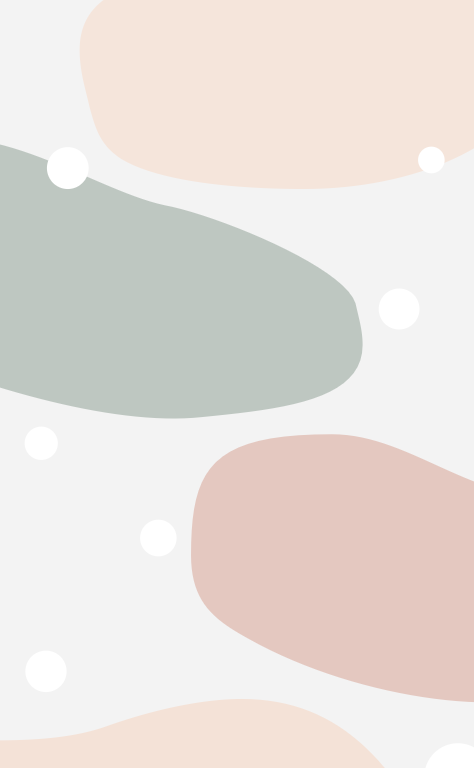
This background is drawn by a Shadertoy shader. Its source:

```glsl
// Soft organic blobs in peach, sage and rose on pale grey, with white dots.
// Each blob is a closed path of cubic curves, traced as short edges that give
// a signed distance; the distance then sets a smooth edge coverage.

#define PAPER vec3(0.953, 0.953, 0.953)
#define PEACH vec3(0.961, 0.898, 0.859)
#define SAND  vec3(0.957, 0.886, 0.843)
#define SAGE  vec3(0.745, 0.780, 0.757)
#define ROSE  vec3(0.894, 0.784, 0.753)
#define DOT   vec3(1.0)
#define PAGE  vec2(100.0, 161.3)  // page size, y runs down from the top
#define CURVE_STEPS 20
#define DOT_COUNT 7

// Path state: sample point, pen position, nearest edge and inside sign
vec2 point, pen;
float nearest, side;

void moveTo(vec2 start) {
    pen = start;
    nearest = 1e9;
    side = 1.0;
}

void lineTo(vec2 end) {
    vec2 edge = end - pen, offset = point - pen;
    float along = clamp(dot(offset, edge) / dot(edge, edge), 0.0, 1.0);
    nearest = min(nearest, length(offset - edge * along));
    // Each edge crossed by a ray to the right flips the side
    bool spans = (pen.y > point.y) != (end.y > point.y);
    if (spans && offset.x < edge.x * offset.y / edge.y) side = -side;
    pen = end;
}

void curveTo(vec2 handleA, vec2 handleB, vec2 end) {
    vec2 start = pen;
    for (int i = 1; i <= CURVE_STEPS; i++) {
        float t = float(i) / float(CURVE_STEPS), s = 1.0 - t;
        lineTo(s * s * s * start + 3.0 * s * s * t * handleA
             + 3.0 * s * t * t * handleB + t * t * t * end);
    }
}

float peachBlob() {
    moveTo(vec2(22.7, -0.6));
    curveTo(vec2(18.5, 2.1), vec2(16.8, 5.9), vec2(16.8, 10.5));
    curveTo(vec2(16.8, 15.1), vec2(18.1, 18.9), vec2(18.9, 22.5));
    curveTo(vec2(20.2, 27.3), vec2(21.2, 30.5), vec2(25.6, 33.4));
    curveTo(vec2(33.6, 38.2), vec2(50.0, 39.7), vec2(64.1, 39.7));
    curveTo(vec2(78.8, 39.7), vec2(92.4, 36.1), vec2(101.9, 30.0));
    lineTo(vec2(101.9, -0.6));
    lineTo(vec2(22.7, -0.6));
    return side * nearest;
}

float sageBlob() {
    moveTo(vec2(-1.0, 30.1));
    curveTo(vec2(11.6, 33.0), vec2(24.8, 41.0), vec2(34.7, 43.1));
    curveTo(vec2(45.2, 45.0), vec2(72.5, 55.9), vec2(75.0, 63.7));
    curveTo(vec2(75.8, 67.2), vec2(76.5, 69.5), vec2(76.5, 72.5));
    curveTo(vec2(76.5, 84.0), vec2(59.9, 85.9), vec2(42.6, 87.6));
    curveTo(vec2(30.5, 88.9), vec2(14.7, 85.9), vec2(-1.0, 81.1));
    lineTo(vec2(-1.0, 30.1));
    return side * nearest;
}

float roseBlob() {
    moveTo(vec2(101.0, 101.5));
    curveTo(vec2(90.3, 97.5), vec2(80.9, 91.2), vec2(70.0, 91.2));
    curveTo(vec2(44.5, 91.2), vec2(40.3, 98.3), vec2(40.3, 116.6));
    curveTo(vec2(40.3, 126.7), vec2(45.4, 130.3), vec2(52.5, 134.2));
    curveTo(vec2(67.2, 142.4), vec2(86.1, 147.1), vec2(101.0, 147.5));
    lineTo(vec2(101.0, 101.5));
    return side * nearest;
}

float sandHill() {
    moveTo(vec2(-1.0, 155.5));
    curveTo(vec2(8.4, 155.5), vec2(15.8, 154.8), vec2(22.0, 152.7));
    curveTo(vec2(32.6, 148.9), vec2(43.0, 146.8), vec2(51.0, 146.8));
    curveTo(vec2(64.0, 146.8), vec2(74.0, 152.1), vec2(82.4, 162.8));
    lineTo(vec2(-1.0, 162.8));
    lineTo(vec2(-1.0, 155.5));
    return side * nearest;
}

float dots() {
    // Centre and radius
    vec3 discs[DOT_COUNT] = vec3[DOT_COUNT](
        vec3(14.3, 35.3, 4.4), vec3(91.0, 33.6, 2.8), vec3(84.2, 64.9, 4.3),
        vec3(8.7, 93.1, 3.5), vec3(33.4, 113.0, 3.85), vec3(9.7, 141.0, 4.35),
        vec3(96.6, 163.2, 7.1));
    float d = 1e9;
    for (int i = 0; i < DOT_COUNT; i++)
        d = min(d, length(point - discs[i].xy) - discs[i].z);
    return d;
}

// Lays a colour over the base, smoothed across one pixel at the edge
vec3 paint(vec3 base, vec3 colour, float d) {
    float pixel = PAGE.x / iResolution.x;
    return mix(base, colour, clamp(0.5 - d / pixel, 0.0, 1.0));
}

void mainImage(out vec4 fragColor, in vec2 fragCoord) {
    vec2 uv = fragCoord / iResolution.xy;
    point = vec2(uv.x, 1.0 - uv.y) * PAGE;

    vec3 colour = paint(PAPER, PEACH, peachBlob());
    colour = paint(colour, SAGE, sageBlob());
    colour = paint(colour, ROSE, roseBlob());
    colour = paint(colour, SAND, sandHill());
    colour = paint(colour, DOT, dots());
    fragColor = vec4(colour, 1.0);
}
```
